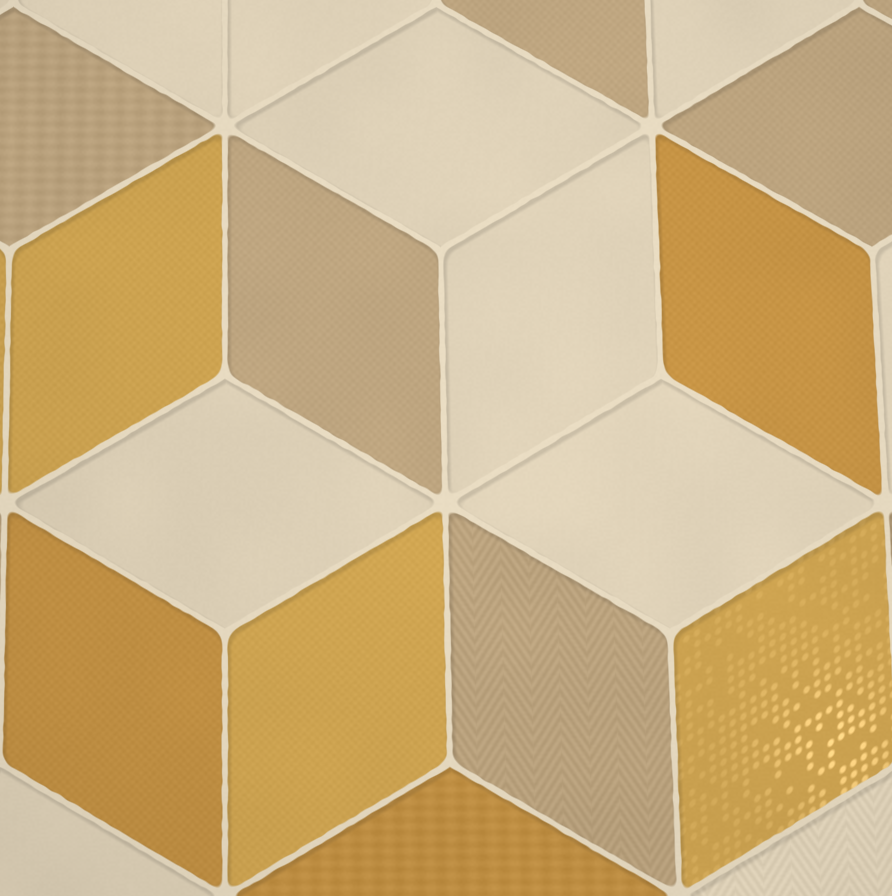
This pattern is drawn by a Shadertoy shader. Its source:

```glsl
const float TAU = 6.2831853;
const float HALF_WIDTH = 0.8660254; // half a hexagon, in edge lengths
const float EDGE = 0.281;           // edge length in canvas heights

// Three faces (top, left, right) per cube, three cubes per row.
// Units digit: tone. Tens digit: surface relief.
const int FINISHES[36] = int[36](
    0, 0, 0,   0, 0, 0,   0, 1, 0,
    11, 2, 2,  0, 1, 0,   1, 3, 0,
    0, 0, 1,   0, 3, 2,   0, 21, 32,
    0, 0, 0,   13, 0, 0,  20, 0, 0);

float hash(vec2 p) {
    return fract(sin(dot(p, vec2(127.1, 311.7))) * 43758.545);
}

float valueNoise(vec2 p) {
    vec2 cell = floor(p);
    vec2 f = fract(p);
    f *= f * (3.0 - 2.0 * f);
    float low = mix(hash(cell), hash(cell + vec2(1, 0)), f.x);
    float high = mix(hash(cell + vec2(0, 1)), hash(cell + vec2(1, 1)), f.x);
    return mix(low, high, f.y);
}

float smoothMin(float a, float b, float k) {
    float h = max(k - abs(a - b), 0.0) / k;
    return min(a, b) - 0.25 * h * h * k;
}

// Mild perspective: plane coordinates in edge lengths, y down.
vec2 wallPlane(vec2 canvas) {
    vec2 p = (canvas - vec2(0.251, 0.1406)) / vec2(0.2383, 0.4115);
    p /= 1.0 + vec2(0.031, 0.0215) * p.y;
    return p * vec2(HALF_WIDTH, 1.5);
}

vec2 nearestCube(vec2 p) {
    vec2 period = vec2(2.0 * HALF_WIDTH, 3.0);
    vec2 a = floor(p / period + 0.5) * period;
    vec2 b = (floor(p / period) + 0.5) * period;
    return distance(p, a) < distance(p, b) ? a : b;
}

// Distance to the closest joint around or inside one cube.
float seamDistance(vec2 p) {
    float x = abs(p.x);
    float slant = 0.5 * x + HALF_WIDTH * p.y;
    float side = abs(HALF_WIDTH - x);
    float rim = abs(HALF_WIDTH - 0.5 * x - HALF_WIDTH * abs(p.y));
    float inner = slant < 0.0 ? -slant : smoothMin(x, slant, 0.04);
    return smoothMin(smoothMin(side, rim, 0.04), inner, 0.04);
}

int faceIndex(vec2 p) {
    if (HALF_WIDTH * p.y + 0.5 * abs(p.x) < 0.0) return 0;
    return p.x < 0.0 ? 1 : 2;
}

vec3 toneColor(int tone) {
    if (tone == 0) return vec3(0.875, 0.823, 0.722);
    if (tone == 1) return vec3(0.735, 0.640, 0.495);
    if (tone == 2) return vec3(0.805, 0.640, 0.315);
    return vec3(0.765, 0.570, 0.265);
}

float bumps(vec2 p) {
    float skew = p.x * 0.577;
    return sin((p.y + skew) * 68.0) * sin((p.y - skew) * 68.0);
}

float herringbone(vec2 p) {
    float zigzag = abs(fract(p.x * 4.6) - 0.5) / 4.6;
    return sin(TAU * 20.0 * (p.y + 1.5 * zigzag));
}

float flecks(vec2 p) {
    vec2 grid = vec2(p.x, p.y + 0.577 * p.x) * 24.0;
    float dotMask = 1.0 - smoothstep(0.15, 0.45, length(fract(grid) - 0.5));
    vec2 toGloss = p - vec2(0.63, 0.42);
    float gloss = 0.2 + exp(-14.0 * dot(toGloss, toGloss));
    return dotMask * gloss * step(0.35, hash(floor(grid)));
}

// Brightness added by the pressed texture of a tile.
float reliefShade(int relief, int tone, vec2 p) {
    if (relief == 1) return 0.025 * bumps(p);
    if (relief == 2) return 0.022 * herringbone(p);
    if (relief == 3) return 0.2 * flecks(p);
    float weave = sin(p.x * 190.0) * sin(p.y * 190.0);
    return tone == 0 ? 0.0 : 0.012 * weave;
}

void mainImage(out vec4 fragColor, in vec2 fragCoord) {
    vec2 canvas = vec2(fragCoord.x, iResolution.y - fragCoord.y) / iResolution.y;
    vec2 plane = wallPlane(canvas) - vec2(HALF_WIDTH, 0.5);
    vec2 center = nearestCube(plane);
    vec2 local = plane - center;

    // Tile choice
    ivec2 cube = ivec2(round(center / vec2(HALF_WIDTH, 1.5)));
    int column = clamp((cube.x + 3) / 2, 0, 2);
    int row = clamp(cube.y + 1, 0, 3);
    int face = faceIndex(local);
    int finish = FINISHES[(row * 3 + column) * 3 + face];
    int tone = finish % 10;

    // Glaze, relief and small differences between tiles
    vec3 color = toneColor(tone);
    float variation = hash(vec2(cube) + float(face) * 7.3) - 0.5;
    float smudge = valueNoise(plane * 4.0) - 0.5;
    color *= 1.0 + 0.025 * variation + 0.025 * smudge;
    color += reliefShade(finish / 10, tone, local);

    // Soft shadow beside the joints, then grout
    float pixel = 1.0 / (EDGE * iResolution.y);
    float wear = 0.005 * (valueNoise(plane * 30.0) - 0.5);
    float shadow = 1.0 - smoothstep(0.008, 0.026, seamDistance(local - vec2(0.006, 0.011)));
    color *= 1.0 - 0.11 * shadow;
    float grout = 1.0 - smoothstep(-pixel, pixel, seamDistance(local) - 0.0115 - wear);
    color = mix(color, vec3(0.905, 0.855, 0.755), grout);

    // Room light and fine grain
    vec2 fromLight = canvas - vec2(0.58, 0.36);
    color *= 1.015 - 0.11 * dot(fromLight, fromLight);
    color += 0.012 * (valueNoise(canvas * 400.0) - 0.5);
    fragColor = vec4(color, 1.0);
}
```
